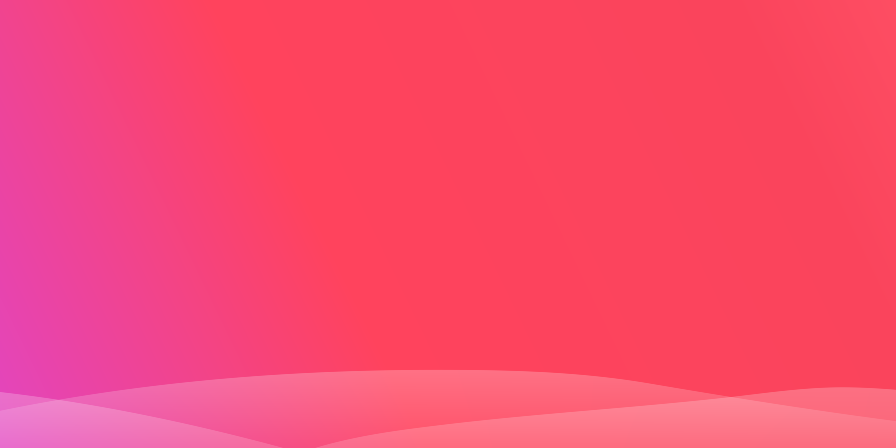
Give the GLSL for this background, as a WebGL 2 fragment shader.

```glsl
#version 300 es
precision highp float;
// Diagonal magenta-to-red gradient with three translucent white hills along the bottom.

#define MAGENTA vec3(0.886, 0.270, 0.755)
#define RED     vec3(1.000, 0.262, 0.365)
#define DEEP    vec3(0.980, 0.268, 0.362)
#define CORAL   vec3(1.000, 0.315, 0.395)
#define SLANT   vec2(0.900, 0.435)
#define STOPS   vec3(0.857, 1.920, 2.335)
#define BACK_ALPHA  vec2(0.06, 0.24)
#define FRONT_ALPHA vec2(0.16, 0.23)

uniform vec2 u_resolution;
out vec4 outColor;

// Each knot holds x, height and slope; the curve runs straight on past its ends.
float span(float x, vec3 a, vec3 b) {
    float w = b.x - a.x;
    float t = clamp((x - a.x) / w, 0.0, 1.0);
    float s = t * t * (3.0 - 2.0 * t);
    float bend = t * (1.0 - t) * ((1.0 - t) * a.z - t * b.z) * w;
    float beyond = min(x - a.x, 0.0) * a.z + max(x - b.x, 0.0) * b.z;
    return mix(a.y, b.y, s) + bend + beyond;
}

float broadHill(float x) {
    vec3 crest = vec3(0.977, 0.1745, 0.0);
    vec3 slope = vec3(1.45, 0.144, -0.17);
    if (x < crest.x) return span(x, vec3(0.0, 0.083, 0.205), crest);
    if (x < slope.x) return span(x, crest, slope);
    return span(x, slope, vec3(2.0, 0.060, -0.13));
}

float leftHill(float x) {
    return span(x, vec3(0.0, 0.125, -0.115), vec3(0.633, 0.0, -0.27));
}

float rightHill(float x) {
    vec3 foot = vec3(0.99, 0.052, 0.12);
    vec3 rise = vec3(1.615, 0.112, 0.11);
    vec3 crest = vec3(1.88, 0.1355, 0.0);
    if (x < foot.x) return span(x, vec3(0.703, 0.0, 0.30), foot);
    if (x < rise.x) return span(x, foot, rise);
    if (x < crest.x) return span(x, rise, crest);
    return span(x, crest, vec3(2.0, 0.130, -0.08));
}

// White veil below a curve, fading towards the bottom edge.
vec3 veil(vec3 color, float y, float top, float fadeHeight, vec2 alpha) {
    float halfPixel = 0.5 / u_resolution.y;
    float cover = smoothstep(-halfPixel, halfPixel, top - y);
    float strength = mix(alpha.x, alpha.y, clamp(y / fadeHeight, 0.0, 1.0));
    return mix(color, vec3(1.0), cover * strength);
}

void main() {
    vec2 p = gl_FragCoord.xy / u_resolution * vec2(2.0, 1.0);

    // Slanted background gradient
    float s = dot(p, SLANT);
    vec3 color = mix(MAGENTA, RED, clamp(s / STOPS.x, 0.0, 1.0));
    color = mix(color, DEEP, clamp((s - STOPS.x) / (STOPS.y - STOPS.x), 0.0, 1.0));
    color = mix(color, CORAL, clamp((s - STOPS.y) / (STOPS.z - STOPS.y), 0.0, 1.0));

    // Overlapping hills
    color = veil(color, p.y, broadHill(p.x), 0.17, BACK_ALPHA);
    color = veil(color, p.y, leftHill(p.x), 0.13, FRONT_ALPHA);
    color = veil(color, p.y, rightHill(p.x), 0.13, FRONT_ALPHA);

    outColor = vec4(color, 1.0);
}
```
